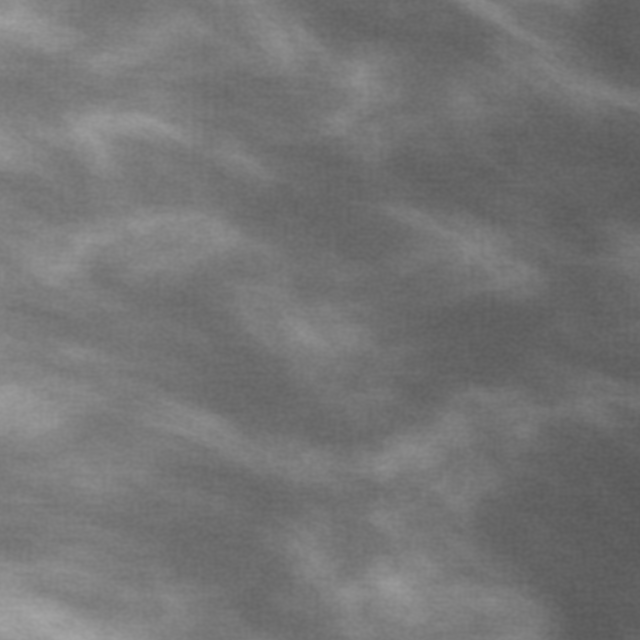
This texture is drawn by a Shadertoy shader. Its source:

```glsl
// Soft grey overcast sky: hazy slanted cloud wisps with a faint mottled grain.

const float LEFT_GREY = 0.516;      // mean brightness at the left edge
const float RIGHT_GREY = 0.414;     // mean brightness at the right edge
const float CLOUD_CONTRAST = 0.145;
const float CLOUD_SKEW = 0.7;       // makes highlights reach further than shadows
const vec2 CLOUD_SCALE = vec2(3.1, 5.9);
const float STREAK_TILT = -0.30;    // radians, falling to the right
const float WARP = 0.45;
const int OCTAVES = 6;
const float GAIN = 0.52;
const vec2 GRAIN_SCALE = vec2(120.0, 150.0);
const vec2 MOTTLE_SCALE = vec2(42.0, 66.0);
const vec2 THREAD_SCALE = vec2(16.0, 140.0);
const float GRAIN_AMOUNT = 0.027;
const float MOTTLE_AMOUNT = 0.012;
const float THREAD_AMOUNT = 0.012;

float hash(vec2 p) {
    return fract(sin(dot(p, vec2(127.1, 311.7))) * 43758.5453);
}

vec2 gradientAt(vec2 cell) {
    float angle = 6.28318 * hash(cell);
    return vec2(cos(angle), sin(angle));
}

// Gradient noise, centred on zero
float noise(vec2 p) {
    vec2 i = floor(p), f = fract(p);
    vec2 u = f * f * f * (f * (f * 6.0 - 15.0) + 10.0);
    vec2 e = vec2(1.0, 0.0);
    float a = dot(gradientAt(i), f);
    float b = dot(gradientAt(i + e.xy), f - e.xy);
    float c = dot(gradientAt(i + e.yx), f - e.yx);
    float d = dot(gradientAt(i + e.xx), f - e.xx);
    return mix(mix(a, b, u.x), mix(c, d, u.x), u.y);
}

mat2 rotation(float angle) {
    float c = cos(angle), s = sin(angle);
    return mat2(c, s, -s, c);
}

// Layered noise, each octave turned a little to hide the lattice
float fbm(vec2 p) {
    mat2 turn = rotation(0.45);
    float sum = 0.0, weight = 1.0;
    for (int i = 0; i < OCTAVES; i++) {
        sum += weight * noise(p);
        p = turn * p * 2.03 + vec2(17.3, 9.1);
        weight *= GAIN;
    }
    return sum;
}

float clouds(vec2 uv) {
    vec2 p = rotation(-STREAK_TILT) * uv * CLOUD_SCALE + vec2(4.7, 12.3);
    vec2 drift = vec2(noise(p * 0.8 + 31.0), noise(p * 0.8 + 57.0));
    float density = fbm(p + WARP * drift);
    return density + CLOUD_SKEW * (density * density - 0.08);
}

// Fine grain, coarser mottle and short horizontal and vertical threads
float grain(vec2 uv) {
    float threads = noise(uv * THREAD_SCALE + 80.0);
    threads += 0.6 * noise(uv * THREAD_SCALE.yx + 140.0);
    return GRAIN_AMOUNT * noise(uv * GRAIN_SCALE)
         + MOTTLE_AMOUNT * noise(uv * MOTTLE_SCALE + 25.0)
         + THREAD_AMOUNT * threads;
}

void mainImage(out vec4 fragColor, in vec2 fragCoord) {
    vec2 uv = fragCoord / iResolution.xy;

    // Broad light from the left, then the clouds and the grain
    float grey = mix(LEFT_GREY, RIGHT_GREY, uv.x);
    grey += CLOUD_CONTRAST * mix(1.1, 0.9, uv.x) * clouds(uv);
    grey += grain(uv);

    fragColor = vec4(vec3(clamp(grey, 0.0, 1.0)), 1.0);
}
```
